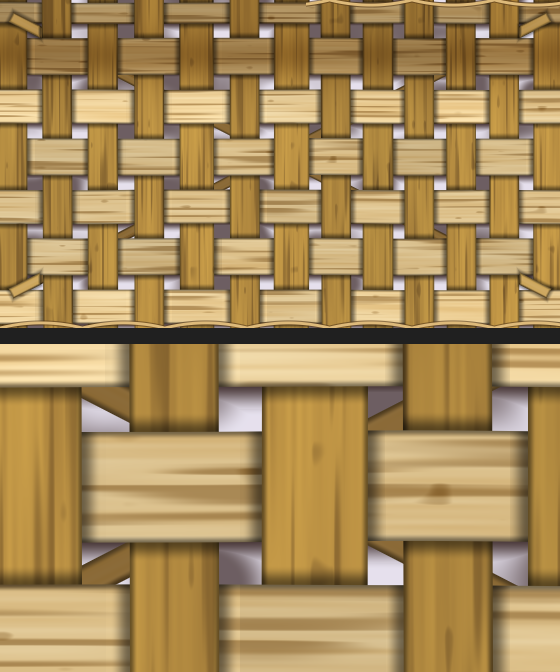
Top, the full canvas; bottom, a detail of the centre.
Give the GLSL for this pattern, as a WebGL 2 fragment shader.

```glsl
#version 300 es
precision highp float;
// Open plain weave of split cane: 13 upright strips cross 7 level ones over a pale
// backing, with a diagonal brace behind. Nearest strips are found by loops, parity of
// their indices decides which lies on top, and stretched noise gives the fibres.

uniform vec2 u_resolution;
out vec4 fragColor;

const vec2 SPAN = vec2(7.68, 4.52);        // canvas size in weave units
const int COLUMNS = 13;
const int ROWS = 7;
const float COLUMN_PITCH = 0.612;
const float ROW_PITCH = 0.69;
const vec2 FIRST_CROSSING = vec2(0.17, 0.09);
const vec2 BRACE_CENTRE = vec2(3.84, 2.14);
const vec2 BRACE_DIR = vec2(0.888, 0.459);
const float BRACE_HALF = 0.075;
const float BRACE_REACH = 4.15;
const float BRACE_FRONT = 3.29;            // beyond this the ends lie on top
const float SHADOW_REACH = 0.09;

const vec3 CREAM = vec3(0.96, 0.88, 0.70);
const vec3 STRAW = vec3(0.87, 0.73, 0.48);
const vec3 GOLD = vec3(0.80, 0.63, 0.29);
const vec3 BROWN = vec3(0.52, 0.38, 0.18);
const vec3 UMBER = vec3(0.33, 0.22, 0.09);
const vec3 BACKING = vec3(0.90, 0.88, 0.93);
const vec3 HOLE_SHADOW = vec3(0.27, 0.20, 0.20);
const vec3 TOP_TINT = vec3(0.60, 0.51, 0.36);

struct Strip { float d; float id; float across; };

float hash(vec2 p) {
  vec3 q = fract(vec3(p.xyx) * 0.1031);
  q += dot(q, q.yzx + 33.33);
  return fract((q.x + q.y) * q.z);
}

float noise(vec2 p) {
  vec2 i = floor(p), f = fract(p);
  f = f * f * (3.0 - 2.0 * f);
  return mix(mix(hash(i), hash(i + vec2(1, 0)), f.x),
             mix(hash(i + vec2(0, 1)), hash(i + vec2(1, 1)), f.x), f.y);
}

float bell(float x, float width) { return exp(-x * x / (width * width)); }

// Upright strips drift right and widen unevenly towards the middle.
Strip nearestColumn(vec2 p) {
  Strip best = Strip(9.0, 0.0, 0.0);
  for (int i = 0; i < COLUMNS; i++) {
    float id = float(i);
    float x = FIRST_CROSSING.x + COLUMN_PITCH * id + 0.16 * bell(id - 6.4, 2.9);
    x += (hash(vec2(id, 7.0)) - 0.5) * 0.014 * (p.y - 0.5 * SPAN.y);
    float halfWidth = 0.204 + 0.045 * bell(id - 5.2, 2.0) * (1.0 - mod(id, 2.0));
    float d = abs(p.x - x) - halfWidth;
    if (d < best.d) best = Strip(d, id, p.x - x);
  }
  return best;
}

// Level strips; the top one is narrow and sits a little low.
Strip nearestRow(vec2 p) {
  Strip best = Strip(9.0, 0.0, 0.0);
  for (int i = 0; i < ROWS; i++) {
    float id = float(i);
    float y = FIRST_CROSSING.y + ROW_PITCH * id + (i == 0 ? 0.09 : 0.0);
    y += 0.012 * (noise(vec2(p.x * 0.9, id * 5.0)) - 0.5);
    float halfWidth = i == 0 ? 0.145 : 0.234 + 0.02 * mod(id, 2.0);
    float d = abs(p.y - y) - halfWidth;
    if (d < best.d) best = Strip(d, id, p.y - y);
  }
  return best;
}

// Fibre lines, broad bands and a few stains along one strip.
vec3 cane(vec3 pale, vec3 mid, vec3 dark, float across, float along, float seed) {
  float band = noise(vec2(across * 9.0 + seed * 17.0, along * 0.6));
  float fine = noise(vec2(across * 42.0 + seed * 31.0, along * 1.1));
  float line = smoothstep(0.58, 0.92, noise(vec2(across * 30.0 + seed * 53.0, along * 0.8)));
  float stain = smoothstep(0.88, 0.98, noise(vec2(across * 13.0 + seed * 9.0, along * 3.5)));
  vec3 c = mix(pale, mid, 0.55 * band + 0.45 * fine);
  c = mix(c, dark, 0.62 * line + 0.4 * stain);
  return c * (0.93 + 0.12 * hash(vec2(seed, 3.0)));
}

float cover(float d, float px) { return clamp(0.5 - d / px, 0.0, 1.0); }
float rim(float d) { return mix(0.55, 1.0, smoothstep(0.0, 0.035, -d)); }

void main() {
  vec2 uv = gl_FragCoord.xy / u_resolution;
  vec2 p = vec2(uv.x, 1.0 - uv.y) * SPAN;  // y runs downwards
  float px = SPAN.y / u_resolution.y;
  Strip col = nearestColumn(p), row = nearestRow(p);
  bool columnOnTop = mod(col.id + row.id + 0.5, 2.0) > 1.0;
  float dusk = 0.45 * (1.0 - smoothstep(0.2, 1.8, p.y)) + 0.55 * bell(p.y - 0.78, 0.3);

  // Backing and the brace seen through the holes
  float shade = 1.0 - smoothstep(-0.02, 0.13, row.across > 0.0 ? row.d : 0.2 - row.d);
  shade = max(shade, 0.75 * smoothstep(0.3, 0.7, noise(p * 2.3 + 4.0)));
  vec3 color = mix(BACKING, HOLE_SHADOW, shade);
  vec2 q = abs(p - BRACE_CENTRE);
  float braceAcross = dot(q, vec2(-BRACE_DIR.y, BRACE_DIR.x));
  float braceAlong = dot(q, BRACE_DIR);
  float brace = max(abs(braceAcross) - BRACE_HALF, braceAlong - BRACE_REACH);
  vec3 braceColor = cane(STRAW, GOLD, BROWN, braceAcross, braceAlong, 41.0);
  color = mix(color, mix(braceColor, UMBER, 0.55) * rim(brace), cover(brace, px));

  // Woven strips, each shaded where it dips under the other
  float segment = hash(vec2(col.id, row.id));
  vec3 upright = cane(GOLD, mix(GOLD, BROWN, 0.55), BROWN * 0.85, col.across, p.y, col.id + 1.0);
  upright *= mix(vec3(1.0), TOP_TINT, 0.8 * dusk) * rim(col.d);
  vec3 level = cane(CREAM, STRAW, BROWN * 1.1, row.across, p.x, row.id + 21.0);
  level *= mix(vec3(1.0), TOP_TINT, dusk) * rim(row.d) * (0.93 + 0.09 * segment);
  if (columnOnTop) level *= mix(0.5, 1.0, smoothstep(0.0, SHADOW_REACH, col.d));
  else upright *= mix(0.5, 1.0, smoothstep(0.0, SHADOW_REACH, row.d));
  float colCover = cover(col.d, px), rowCover = cover(row.d, px);
  color = columnOnTop ? mix(mix(color, level, rowCover), upright, colCover)
                      : mix(mix(color, upright, colCover), level, rowCover);

  // Brace ends lying over the corners
  float tip = max(brace, BRACE_FRONT - q.x);
  color *= mix(0.55, 1.0, smoothstep(-0.01, 0.06, tip));
  color = mix(color, braceColor * mix(vec3(1.0), TOP_TINT, 0.5 * dusk) * rim(tip), cover(tip, px));

  // Thin binding loops along both borders
  float loopPhase = fract(p.x / 1.13);
  float sag = 0.28 * loopPhase * (1.0 - loopPhase);
  float cord = min(abs(p.y - sag) + 0.1 * step(p.x, 4.2), abs(SPAN.y - p.y - sag)) - 0.02;
  color = mix(color, UMBER, 0.6 * cover(cord - 0.015, px));
  color = mix(color, STRAW, cover(cord, px));
  fragColor = vec4(color, 1.0);
}
```
